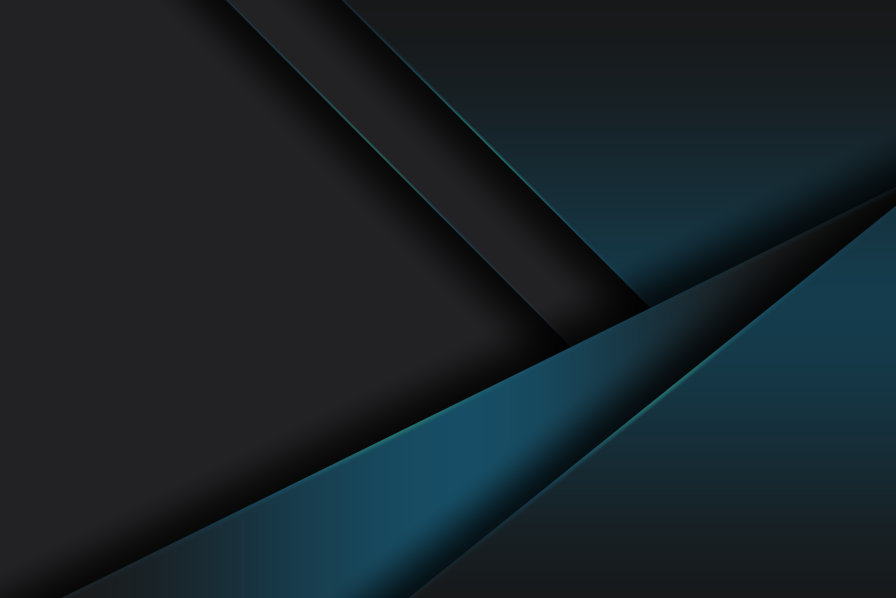
A WebGL 1 fragment shader for this background:

```glsl
precision highp float;

uniform vec2 u_resolution;

#define CHARCOAL vec3(0.135, 0.135, 0.142)
#define INK vec3(0.092, 0.095, 0.098)
#define DEEP_TEAL vec3(0.080, 0.235, 0.300)
#define BRIGHT_TEAL vec3(0.090, 0.305, 0.395)
#define RIM_BLUE vec3(0.090, 0.310, 0.430)
#define RIM_GREEN vec3(0.150, 0.480, 0.460)
#define SHADOW_WIDTH 0.095
#define SHADOW_FLOOR 0.22
#define RIM_LENGTH 0.17
#define RIM_TAIL 0.16

// Position along (x) and across (y) an edge; across is positive on the sheet.
vec2 edgeSpace(vec2 p, vec2 glowCentre, vec2 direction) {
  vec2 t = normalize(direction);
  vec2 q = p - glowCentre;
  return vec2(dot(q, t), dot(q, vec2(t.y, -t.x)));
}

// Darkening cast by a sheet onto whatever lies behind its edge.
float castShadow(float across, float width) {
  return mix(SHADOW_FLOOR, 1.0, smoothstep(-0.006, width, -across));
}

// Lays a sheet over the scene and lights its rim around the glow centre.
vec3 laySheet(vec3 scene, vec3 sheet, vec2 edge, float rimWidth) {
  float soft = 0.75 / u_resolution.y;
  float core = exp(-pow(edge.x / RIM_LENGTH, 2.0));
  float halo = exp(-pow(edge.x / (2.0 * RIM_LENGTH), 2.0));
  float rim = 1.0 - smoothstep(0.0, rimWidth, edge.y);
  float strength = max(RIM_TAIL, 0.85 * halo);
  sheet = mix(sheet, mix(RIM_BLUE, RIM_GREEN, core), rim * strength);
  return mix(scene, sheet, smoothstep(-soft, soft, edge.y));
}

void main() {
  vec2 p = gl_FragCoord.xy / u_resolution * vec2(1.5, 1.0);

  // Edges of the four overlapping sheets
  vec2 strip = edgeSpace(p, vec2(0.625, 0.752), vec2(-0.574, 0.576));
  vec2 upper = edgeSpace(p, vec2(0.820, 0.753), vec2(-0.514, 0.512));
  vec2 band = edgeSpace(p, vec2(0.674, 0.281), vec2(1.398, 0.6875));
  vec2 lower = edgeSpace(p, vec2(1.113, 0.345), vec2(0.816, 0.656));

  // Sheet gradients
  vec3 upperColor = mix(DEEP_TEAL, INK, smoothstep(0.40, 1.02, p.y));
  float bandLight = smoothstep(0.08, 0.78, p.x) * (1.0 - smoothstep(0.78, 1.36, p.x));
  vec3 bandColor = mix(INK * 1.1, BRIGHT_TEAL, bandLight);
  float lowerLight = smoothstep(-0.06, 0.50, p.y) * (1.0 - 0.3 * smoothstep(0.50, 0.70, p.y));
  vec3 lowerColor = mix(INK, DEEP_TEAL, lowerLight);

  // Stack from back to front
  vec3 color = CHARCOAL * castShadow(strip.y, SHADOW_WIDTH);
  vec3 stripColor = CHARCOAL * castShadow(upper.y, SHADOW_WIDTH);
  color = laySheet(color, stripColor, strip, 0.005);
  color = laySheet(color, upperColor, upper, 0.006);
  color *= castShadow(band.y, SHADOW_WIDTH);
  bandColor *= castShadow(lower.y, SHADOW_WIDTH);
  color = laySheet(color, bandColor, band, 0.010);
  color = laySheet(color, lowerColor, lower, 0.010);

  gl_FragColor = vec4(color, 1.0);
}
```
